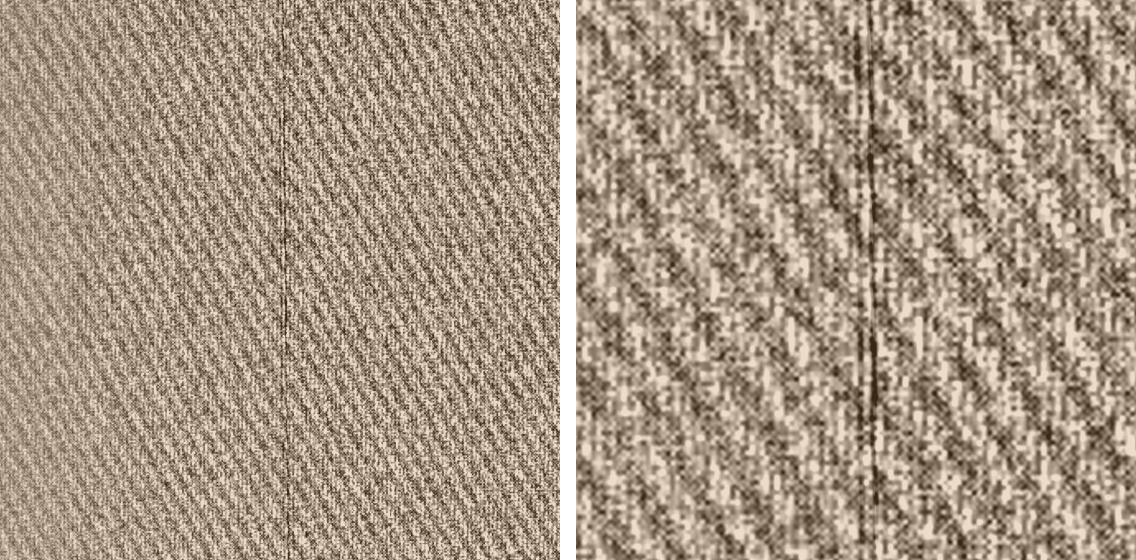
Left: the whole. Right: its middle third, enlarged.
A WebGL 1 fragment shader for this texture:

```glsl
precision highp float;
// Beige steep-twill cloth with fine vertical ribs, woven grain and a narrow seam.

uniform vec2 u_resolution;

#define STRIPES_ACROSS 33.0
#define STRIPES_DOWN 19.0
#define RIBS_PER_STRIPE 4.0
#define STRIPE_CONTRAST 0.096
#define RIB_CONTRAST 0.085
#define GRAIN_CONTRAST 0.57
#define GRAIN_CELLS 340.0
#define WEAVE_CELLS 190.0
#define SEAM_X 0.515
#define SEAM_LEAN 0.010
#define SEAM_WIDTH 0.0020
#define CLOTH_COLOR vec3(0.662, 0.592, 0.522)

const float TAU = 6.28319;

float hash(vec2 p) {
  vec3 q = fract(vec3(p.xyx) * 0.1031);
  q += dot(q, q.yzx + 33.33);
  return fract((q.x + q.y) * q.z);
}

float valueNoise(vec2 p) {
  vec2 cell = floor(p);
  vec2 f = fract(p);
  f = f * f * (3.0 - 2.0 * f);
  float low = mix(hash(cell), hash(cell + vec2(1.0, 0.0)), f.x);
  float high = mix(hash(cell + vec2(0.0, 1.0)), hash(cell + vec2(1.0, 1.0)), f.x);
  return mix(low, high, f.y);
}

// Soft line profile: 1 on the line, falling to 0 beyond its width.
float softLine(float offset, float width) {
  float edge = max(width, 1.0 / u_resolution.x);
  return 1.0 - smoothstep(0.3 * edge, 1.3 * edge, abs(offset));
}

// Fades a detail that is too fine for the current canvas.
float detailFade(float cells) {
  return smoothstep(0.7, 1.5, u_resolution.x / cells);
}

void main() {
  vec2 uv = gl_FragCoord.xy / u_resolution;
  float seamOffset = uv.x - SEAM_X + SEAM_LEAN * uv.y;
  float rightPanel = smoothstep(-0.001, 0.001, seamOffset);

  // Cloth drifts slightly, and the left side lies out of focus.
  float drift = valueNoise(uv * 4.0 + 7.0) - 0.5;
  float sharpness = mix(0.62, 1.0, smoothstep(0.0, 0.35, uv.x));
  sharpness *= mix(0.97, 1.08, rightPanel);

  // Vertical ribs turn each diagonal into a staircase of short strokes.
  float ribs = STRIPES_ACROSS * RIBS_PER_STRIPE;
  float ribPos = uv.x * ribs + 0.5 * drift;
  float ribStep = floor(ribPos) + smoothstep(0.0, 0.5, fract(ribPos));
  float steppedX = mix(ribPos, ribStep, 0.75 * sharpness) / ribs;
  float rib = -cos(TAU * (ribPos - 0.25)) * detailFade(ribs);

  // Diagonal twill stripes, shifted where the panels meet.
  float wobble = 0.15 * (valueNoise(vec2(ribs * uv.x, 70.0 * uv.y)) - 0.5);
  float phase = steppedX * STRIPES_ACROSS + uv.y * STRIPES_DOWN;
  phase += 0.3 * drift + wobble + 0.4 * rightPanel;
  float wave = cos(TAU * phase);
  float lit = smoothstep(-0.8, 0.8, wave);

  // Yarn grain, longer along the ribs, with a checked weave in the shade.
  float grain = valueNoise(uv * GRAIN_CELLS) - 0.5;
  float yarn = valueNoise(uv * vec2(2.0 * ribs, 130.0) + 31.0) - 0.5;
  vec2 weave = sin(TAU * uv * WEAVE_CELLS);
  float check = weave.x * weave.y * (1.0 - lit) * detailFade(WEAVE_CELLS);

  float tone = STRIPE_CONTRAST * (2.0 * lit - 1.0);
  tone += RIB_CONTRAST * rib * mix(0.6, 1.2, lit);
  tone += GRAIN_CONTRAST * grain * detailFade(GRAIN_CELLS);
  tone += 0.14 * yarn + 0.08 * check;
  tone *= sharpness;

  // Broad lighting: paler at lower left, deeper at upper right.
  tone += 0.020 * (1.0 - uv.x - uv.y) + 0.015 * drift;

  // Twin seam grooves with a narrow ridge between them.
  float wear = mix(0.6, 1.0, valueNoise(vec2(3.0, uv.y * 90.0)));
  float jitter = 0.0012 * (valueNoise(vec2(9.0, uv.y * 60.0)) - 0.5);
  float seam = seamOffset + jitter;
  tone -= 0.30 * wear * softLine(seam, SEAM_WIDTH);
  tone -= 0.20 * wear * softLine(seam + 0.008, SEAM_WIDTH);
  tone += 0.06 * softLine(seam + 0.004, SEAM_WIDTH);

  vec3 color = CLOTH_COLOR + clamp(tone, -0.44, 0.27);
  gl_FragColor = vec4(color, 1.0);
}
```
